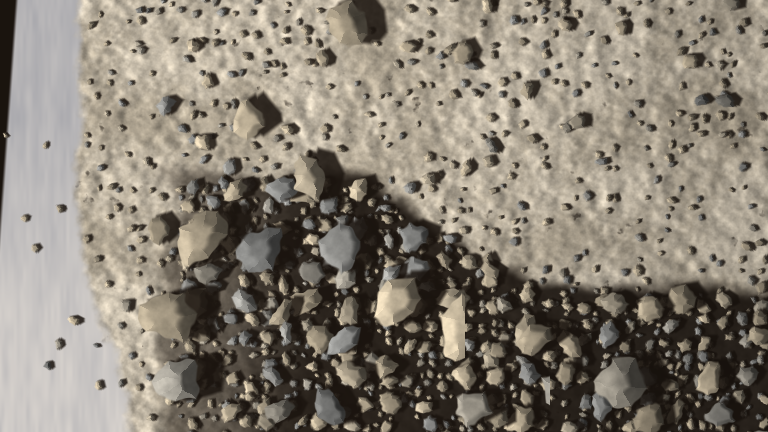
Reproduce this texture procedurally as a Shadertoy shader.

```glsl
// Rubble on dry sand beside a pale worn board, lit low from the left.
// Sand relief comes from value noise; stones are random convex polygons
// scattered on jittered grids, small to large, each casting a shadow.

const vec3 SAND_LIGHT = vec3(0.77, 0.73, 0.66);
const vec3 SAND_MID   = vec3(0.64, 0.60, 0.53);
const vec3 SHADOW     = vec3(0.10, 0.075, 0.055);
const vec3 BOARD_COOL = vec3(0.63, 0.63, 0.65);
const vec3 BOARD_PALE = vec3(0.82, 0.80, 0.78);
const vec3 STONE_WARM = vec3(0.68, 0.63, 0.54);
const vec3 STONE_GREY = vec3(0.53, 0.53, 0.52);
const vec2 SHADOW_DIR = vec2(0.97, 0.24);
const float SOFTNESS  = 0.0032;
const int   SIDES     = 7;
const float TAU       = 6.28318;

float hash(vec2 p) {
    vec3 q = fract(p.xyx * 0.1031);
    q += dot(q, q.yzx + 33.33);
    return fract((q.x + q.y) * q.z);
}

float noise(vec2 p) {
    vec2 i = floor(p), f = fract(p);
    f = f * f * (3.0 - 2.0 * f);
    return mix(mix(hash(i), hash(i + vec2(1, 0)), f.x),
               mix(hash(i + vec2(0, 1)), hash(i + vec2(1, 1)), f.x), f.y);
}

float fbm(vec2 p) {
    float sum = 0.0, gain = 0.5;
    for (int i = 0; i < 4; i++) {
        sum += gain * noise(p);
        p = mat2(1.6, 1.2, -1.2, 1.6) * p + 17.3;
        gain *= 0.5;
    }
    return sum;
}

// Positive inside the rubble heap
float heapField(vec2 p) {
    float crest = 0.60 - 0.27 * smoothstep(0.75, 1.3, p.x);
    return min(crest - p.y, 0.8 * (p.x - 0.39));
}

// Positive on the sand, negative on the board
float sandField(vec2 p) {
    return p.x - 0.18 - 0.12 * (1.0 - smoothstep(0.0, 0.5, p.y));
}

// Convex polygon of about unit radius; facing is the nearest side's normal
float stoneDistance(vec2 q, vec2 id, out vec2 facing) {
    float d = -10.0;
    for (int i = 0; i < SIDES; i++) {
        float k = float(i);
        float a = (k + 0.8 * hash(id + k * 3.7)) * TAU / float(SIDES);
        vec2 n = vec2(cos(a), sin(a));
        float side = dot(q, n) - mix(0.68, 1.0, hash(id + k * 5.1 + 40.0));
        if (side > d) { d = side; facing = n; }
    }
    return d;
}

void drawStone(inout vec3 col, vec2 p, float radius, vec2 id) {
    vec2 q = p / radius;
    if (dot(q, q) > 6.5) return;
    float a = TAU * hash(id + 1.3), c = cos(a), s = sin(a);
    mat2 turn = mat2(c, s, -s, c);
    vec2 stretch = vec2(1.0, mix(1.0, 1.65, hash(id + 2.9)));
    float soft = min(SOFTNESS / radius, 0.4);
    vec2 facing;

    // Cast shadow, swept away from the light
    float shade = 10.0;
    for (int i = 1; i <= 2; i++) {
        vec2 moved = turn * (q - SHADOW_DIR * 0.38 * float(i));
        shade = min(shade, stoneDistance(moved * stretch, id, facing));
    }
    col = mix(col, SHADOW, 0.86 * (1.0 - smoothstep(-soft, soft + 0.12, shade)));

    // Faceted body with a flat top and bevelled sides
    vec2 rough = vec2(noise(q * 3.0 + id), noise(q * 3.0 - id)) - 0.5;
    float d = stoneDistance((turn * q + 0.22 * rough) * stretch, id, facing);
    vec2 normal = normalize(facing * turn + 0.6 * q);
    float bevelStart = -mix(0.25, 0.65, hash(id + 7.7));
    float bevel = smoothstep(bevelStart - 0.12, bevelStart + 0.16, d);
    float light = 0.93 - 0.10 * dot(q, SHADOW_DIR);
    light = mix(light, 0.80 - 0.40 * dot(normal, SHADOW_DIR), bevel);
    light *= 0.84 + 0.32 * fbm(p * 45.0 + id);
    vec3 body = mix(STONE_WARM, STONE_GREY, smoothstep(0.45, 0.9, hash(id + 9.1)));
    body *= light * mix(0.84, 1.14, hash(id + 4.4));
    col = mix(col, body, 1.0 - smoothstep(-soft, soft, d));
}

// One grid of stones, drawn right to left so shadows land on neighbours
void scatter(inout vec3 col, vec2 p, float cell, float onSand, float inHeap) {
    vec2 base = floor(p / cell);
    for (int x = 1; x >= -1; x--)
    for (int y = 1; y >= -1; y--) {
        vec2 id = base + vec2(x, y);
        vec2 key = id + 60.0 + cell * 1900.0;
        vec2 jitter = vec2(hash(key + 0.37), hash(key + 8.53));
        vec2 center = (id + mix(vec2(0.22), vec2(0.78), jitter)) * cell;
        float heap = smoothstep(-0.01, 0.04, heapField(center));
        float chance = mix(onSand, inHeap, heap);
        chance *= mix(0.12, 1.0, smoothstep(-0.02, 0.03, sandField(center)));
        if (hash(key + 21.7) < chance) {
            float radius = cell * mix(0.25, 0.5, hash(key + 14.9));
            drawStone(col, p - center, radius, key);
        }
    }
}

vec3 ground(vec2 p) {
    // Sand with side-lit relief and small pits
    float relief = fbm(p * 34.0 - SHADOW_DIR * 0.25) - fbm(p * 34.0 + SHADOW_DIR * 0.25);
    float tone = fbm(p * 7.0) + 0.25 * (noise(p * 120.0) - 0.5);
    vec3 sand = mix(SAND_MID, SAND_LIGHT, smoothstep(0.2, 0.75, tone));
    sand *= 1.0 - 0.75 * relief;
    sand = mix(sand, SHADOW, 0.6 * smoothstep(0.72, 0.85, fbm(p * 30.0 + 9.0)));

    // Board with lengthwise streaks and a dark gap past its outer edge
    float streak = 0.6 * noise(p * vec2(75.0, 7.0)) + 0.4 * noise(p * vec2(140.0, 22.0));
    vec3 board = mix(BOARD_COOL, BOARD_PALE, smoothstep(0.9, 0.1, p.y) * 0.5 + 0.5 * streak);
    float gap = 0.072 * (p.y - 0.46);
    board = mix(SHADOW, board, smoothstep(gap - 0.005, gap + 0.005, p.x));
    float edge = sandField(p) + 0.05 * (fbm(p * 22.0) - 0.5);
    vec3 col = mix(board, sand, smoothstep(-0.014, 0.014, edge));

    // Dark hollows beneath the heap
    float hollow = smoothstep(-0.025, 0.025, heapField(p) + 0.09 * (fbm(p * 10.0) - 0.5));
    hollow *= mix(0.5, 0.9, smoothstep(0.4, 0.75, p.x));
    return mix(col, SHADOW, hollow);
}

void mainImage(out vec4 fragColor, in vec2 fragCoord) {
    vec2 p = fragCoord / iResolution.y;
    vec3 col = ground(p);
    scatter(col, p, 0.024, 0.20, 0.60);
    scatter(col, p, 0.046, 0.07, 0.80);
    scatter(col, p, 0.085, 0.025, 0.66);
    scatter(col, p, 0.170, 0.11, 0.62 - 0.4 * smoothstep(1.0, 1.5, p.x));

    // Light falls off toward the right and the lower corner
    col *= 1.03 - 0.14 * smoothstep(0.9, 1.8, p.x + 0.25 * abs(p.y - 0.6));
    fragColor = vec4(clamp(col, 0.0, 1.0), 1.0);
}
```
